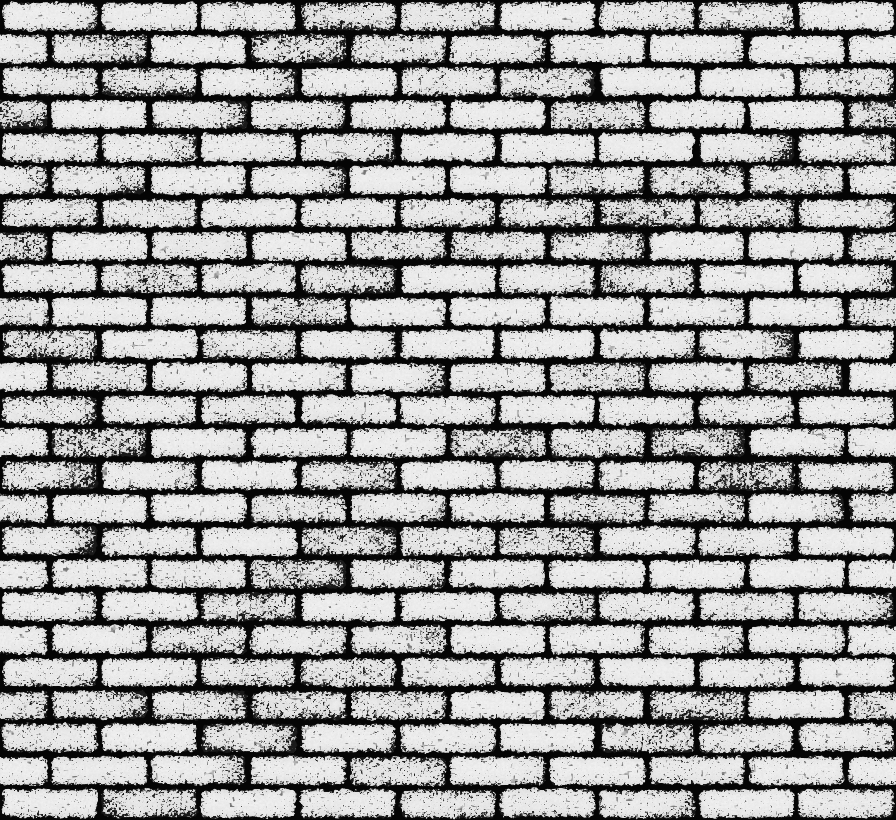
Reproduce this texture procedurally as a WebGL 1 fragment shader.

```glsl
precision highp float;

// Worn white brick wall with black mortar: 25 courses of 9 bricks in running bond.
// Each brick is a rounded box with a ragged outline; speckled grain, denser
// near edges and on older bricks, lets the dark ground show through.

uniform vec2 u_resolution;

const vec2 GRID = vec2(9.0, 25.0);
const float BRICK_ASPECT = 3.04;
const float JOINT_HALF = 0.075;
const float CORNER_RADIUS = 0.17;
const vec3 MORTAR = vec3(0.02);
const vec3 PAINT = vec3(0.94);
const vec3 STAIN = vec3(0.78);
const vec3 SPECK = vec3(0.10);

float hash(vec2 p) {
  return fract(sin(dot(p, vec2(127.1, 311.7))) * 43758.55);
}

float valueNoise(vec2 p) {
  vec2 i = floor(p);
  vec2 f = fract(p);
  f = f * f * (3.0 - 2.0 * f);
  float low = mix(hash(i), hash(i + vec2(1.0, 0.0)), f.x);
  float high = mix(hash(i + vec2(0.0, 1.0)), hash(i + vec2(1.0, 1.0)), f.x);
  return mix(low, high, f.y);
}

float cloudNoise(vec2 p) {
  float sum = 0.0;
  float weight = 0.55;
  for (int i = 0; i < 3; i++) {
    sum += weight * valueNoise(p);
    p = p * 2.1 + 7.3;
    weight *= 0.5;
  }
  return sum;
}

float roundedBox(vec2 p, vec2 halfSize, float radius) {
  vec2 q = abs(p) - halfSize + radius;
  return length(max(q, 0.0)) + min(max(q.x, q.y), 0.0) - radius;
}

// Signed distance to one brick, with uneven size and chipped sides.
float brickDistance(vec2 p, vec2 seed, vec2 id) {
  vec2 halfSize = vec2(BRICK_ASPECT, 1.0) * 0.5 - JOINT_HALF;
  vec2 shift = vec2(hash(id + 3.1), hash(id + 5.7)) - 0.5;
  float ragged = (valueNoise((p + seed) * 4.0) - 0.5) * 0.07
               + (valueNoise((p + seed) * 13.0) - 0.5) * 0.07;
  return roundedBox(p - shift * 0.035, halfSize, CORNER_RADIUS) + ragged;
}

// Share of the paint lost at a point: edge fringe, cloudy age, one worn end.
float wearDensity(vec2 p, vec2 seed, vec2 id, float depth) {
  float age = pow(hash(id + 11.3), 2.0);
  float cloud = cloudNoise((p + seed) * vec2(1.3, 2.2));
  float fringe = 0.42 * exp(-depth * 12.0);
  float lower = 0.12 * smoothstep(0.1, -0.45, p.y) * cloud;
  float along = smoothstep(-0.2, 1.5, p.x);
  float wornEnd = along * along * pow(hash(id + 19.9), 5.0) * 0.4;
  return 0.08 + fringe + lower + age * cloud * 0.45 + wornEnd * (0.5 + cloud);
}

vec3 brickColour(vec2 p, vec2 seed, float density) {
  vec2 q = p + seed;
  float grain = 0.65 * valueNoise(q * 19.0) + 0.35 * valueNoise(q * 37.0 + 4.0);
  float specks = smoothstep(-0.14, 0.16, density - grain);
  float pits = 0.55 * smoothstep(0.84, 0.98, valueNoise(q * 11.0 + 9.0));
  float tint = clamp(density * 0.9 + 0.35 * (grain - 0.5), 0.0, 1.0);
  return mix(mix(PAINT, STAIN, tint), SPECK, max(specks, pits));
}

void main() {
  vec2 grid = gl_FragCoord.xy / u_resolution * GRID;

  // Running bond: odd courses slide by half a brick and wrap at the sides.
  float course = floor(grid.y);
  grid.x += 0.5 * mod(course, 2.0);
  vec2 id = vec2(mod(floor(grid.x), GRID.x), course);
  vec2 p = (fract(grid) - 0.5) * vec2(BRICK_ASPECT, 1.0);
  vec2 seed = 40.0 * vec2(hash(id + 0.7), hash(id + 1.9));

  float pixel = GRID.y / u_resolution.y;
  float d = brickDistance(p, seed, id);
  float coverage = 1.0 - smoothstep(-0.7 * pixel, 0.7 * pixel, d);
  float density = wearDensity(p, seed, id, max(-d, 0.0));

  vec3 colour = mix(MORTAR, brickColour(p, seed, density), coverage);
  gl_FragColor = vec4(colour, 1.0);
}
```
